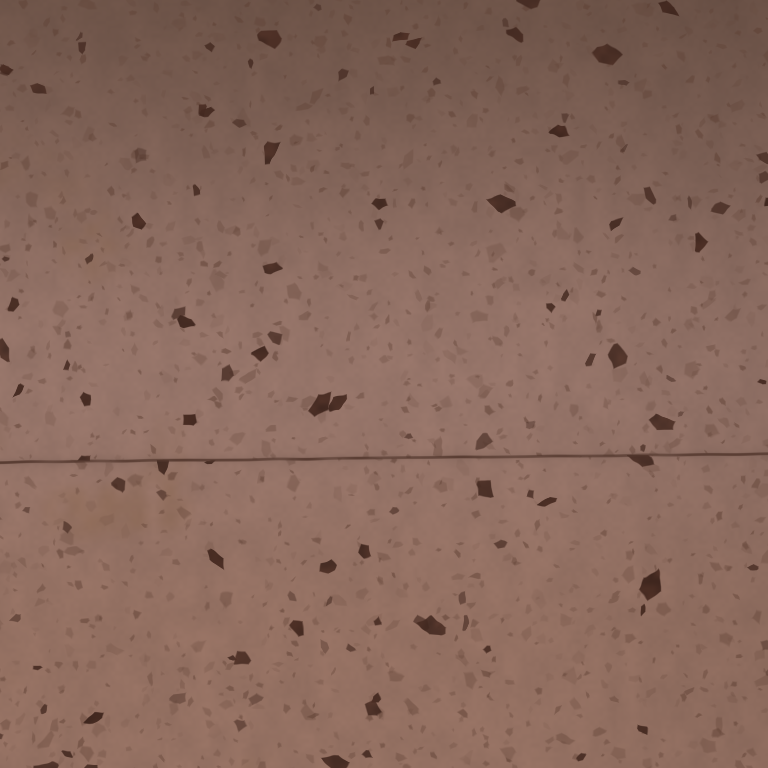
This texture is drawn by a Shadertoy shader. Its source:

```glsl
const float TAU = 6.2831853;
const vec3 SHADED_STONE = vec3(0.42, 0.32, 0.275);
const vec3 LIT_STONE    = vec3(0.588, 0.457, 0.412);
const vec3 WARM_STONE   = vec3(0.582, 0.442, 0.385);
const vec3 OCHRE_STAIN  = vec3(0.53, 0.39, 0.29);
const vec3 DARK_CHIP    = vec3(0.265, 0.16, 0.125);
const vec3 PALE_CHIP    = vec3(0.36, 0.24, 0.19);
const vec3 JOINT        = vec3(0.33, 0.22, 0.18);

float hash(vec2 p) {
    vec3 q = fract(p.xyx * vec3(0.1031, 0.1030, 0.0973));
    q += dot(q, q.yzx + 33.33);
    return fract((q.x + q.y) * q.z);
}

float noise(vec2 p) {
    vec2 i = floor(p), f = fract(p);
    f = f * f * (3.0 - 2.0 * f);
    float low = mix(hash(i), hash(i + vec2(1, 0)), f.x);
    float high = mix(hash(i + vec2(0, 1)), hash(i + vec2(1, 1)), f.x);
    return mix(low, high, f.y);
}

// Distance to a stone shard: an uneven, stretched five-sided polygon
float shardDistance(vec2 p, float radius, vec2 seed) {
    float turn = TAU * hash(seed + 3.7);
    float c = cos(turn), s = sin(turn);
    p = mat2(c, s, -s, c) * p;
    p.y *= mix(1.1, 2.0, hash(seed + 8.1));
    float d = length(p) - radius * 1.15;
    for (int i = 0; i < 5; i++) {
        float k = float(i);
        float angle = (k + 0.7 * hash(seed + k * 5.3)) * TAU / 5.0;
        float reach = radius * mix(0.5, 1.0, hash(seed + k * 7.9 + 1.3));
        d = max(d, dot(p, vec2(cos(angle), sin(angle))) - reach);
    }
    return d;
}

// Scatters shards on a jittered grid; returns their opacity
float shards(vec2 p, float cells, float density, vec2 radii, vec2 opacity, float blur) {
    vec2 home = floor(p * cells);
    float cover = 0.0;
    for (int y = -1; y <= 1; y++)
    for (int x = -1; x <= 1; x++) {
        vec2 id = home + vec2(x, y);
        vec2 seed = id + cells * 13.0;
        if (hash(seed + 0.5) > density) continue;
        vec2 center = (id + vec2(hash(seed + 11.3), hash(seed + 27.1))) / cells;
        float size = hash(seed + 41.9);
        float radius = mix(radii.x, radii.y, size * size);
        float d = shardDistance(p - center, radius, seed);
        float alpha = mix(opacity.x, opacity.y, hash(seed + 57.7));
        cover = max(cover, alpha * (1.0 - smoothstep(-blur, blur, d)));
    }
    return cover;
}

// Stone ground: shaded at the top, warmer below, with soft mottling
vec3 stoneColor(vec2 uv) {
    float light = 1.0 - smoothstep(0.5, 1.1, uv.y + 0.05 * (noise(uv * 3.0) - 0.5));
    vec3 lit = mix(WARM_STONE, LIT_STONE, smoothstep(0.15, 0.5, uv.y));
    vec3 color = mix(SHADED_STONE, lit, light);
    color *= 1.0 - 0.05 * smoothstep(0.65, 1.0, uv.x);
    color *= 1.0 + 0.05 * (noise(uv * vec2(45.0, 30.0)) - 0.5);
    color *= 1.0 + 0.025 * (noise(uv * 170.0) - 0.5);
    float stain = smoothstep(0.72, 0.95, noise(uv * 9.0 + 4.0));
    stain *= noise(uv * 50.0) * (1.0 - smoothstep(0.1, 0.6, uv.x));
    return mix(color, OCHRE_STAIN, 0.5 * stain * light);
}

void mainImage(out vec4 fragColor, in vec2 fragCoord) {
    vec2 uv = fragCoord / iResolution.y;
    float blur = max(0.0014, 0.75 / iResolution.y);

    // Each slab has its own scatter, so the joint cuts the shards
    float joint = uv.y - mix(0.398, 0.409, uv.x) - 0.001 * (noise(uv * 25.0) - 0.5);
    vec2 p = uv + (joint > 0.0 ? vec2(3.37, 5.61) : vec2(9.13, 2.29));
    p += 0.0025 * (vec2(noise(p * 110.0), noise(p * 110.0 + 31.0)) - 0.5);

    vec3 color = stoneColor(uv);

    // Faint flecks, then small and large dark shards
    float flecks = shards(p, 29.0, 0.62, vec2(0.005, 0.014), vec2(0.06, 0.36), blur * 1.4);
    float specks = shards(p, 47.0, 0.55, vec2(0.003, 0.008), vec2(0.08, 0.50), blur * 1.2);
    float small = shards(p, 18.0, 0.25, vec2(0.006, 0.012), vec2(0.35, 0.95), blur);
    float large = shards(p, 10.0, 0.46, vec2(0.012, 0.023), vec2(0.85, 1.0), blur);
    color = mix(color, PALE_CHIP, flecks);
    color = mix(color, PALE_CHIP, specks);
    color = mix(color, DARK_CHIP, small);
    vec3 chip = DARK_CHIP * (0.9 + 0.25 * noise(p * 90.0));
    color = mix(color, chip, large);

    // Thin joint with a soft shadow on both sides
    float line = 1.0 - smoothstep(0.0007, 0.0007 + 1.5 * blur, abs(joint));
    float shadow = exp(-abs(joint) / 0.004);
    color *= 1.0 - 0.09 * shadow;
    color = mix(color, JOINT, line * mix(0.55, 0.95, noise(uv * vec2(30.0, 3.0))));

    fragColor = vec4(color, 1.0);
}
```
